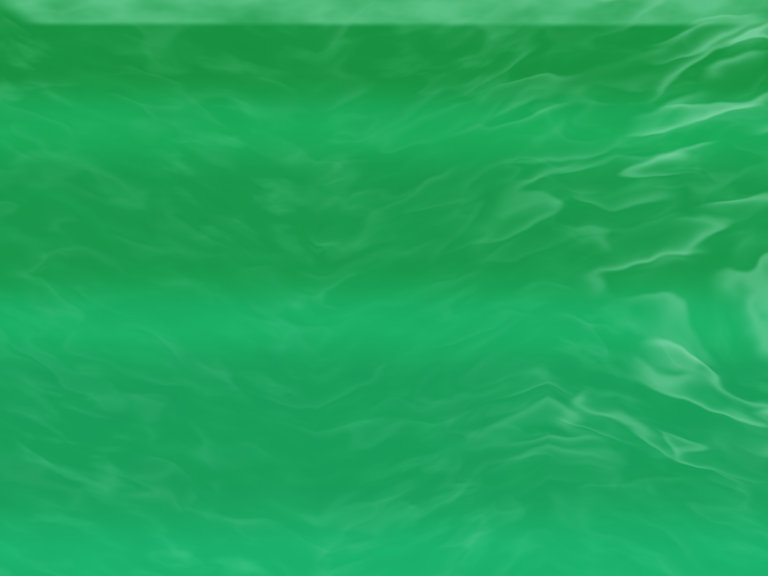
This texture is drawn by a Shadertoy shader. Its source:

```glsl
// Glossy green plastic film with soft horizontal bands and pale creases.

const vec3 DEEP_GREEN   = vec3(0.095, 0.575, 0.260);
const vec3 DARK_GREEN   = vec3(0.098, 0.598, 0.300);
const vec3 MID_GREEN    = vec3(0.100, 0.622, 0.355);
const vec3 LEAF_GREEN   = vec3(0.105, 0.660, 0.350);
const vec3 BRIGHT_GREEN = vec3(0.105, 0.682, 0.395);
const vec3 MINT_GREEN   = vec3(0.105, 0.698, 0.430);
const vec3 STRIP_GREEN  = vec3(0.310, 0.730, 0.480);
const vec3 SHEEN        = vec3(0.500, 0.830, 0.650);

vec2 gradientAt(vec2 cell) {
    vec3 h = fract(cell.xyx * vec3(0.1031, 0.1030, 0.0973));
    h += dot(h, h.yzx + 33.33);
    float angle = 6.28318 * fract((h.x + h.y) * h.z);
    return vec2(cos(angle), sin(angle));
}

// Gradient noise, roughly -0.7 to 0.7
float gradientNoise(vec2 p) {
    vec2 i = floor(p), f = fract(p);
    vec2 u = f * f * f * (f * (f * 6.0 - 15.0) + 10.0);
    vec2 e = vec2(0.0, 1.0);
    float low  = mix(dot(gradientAt(i), f),
                     dot(gradientAt(i + e.yx), f - e.yx), u.x);
    float high = mix(dot(gradientAt(i + e.xy), f - e.xy),
                     dot(gradientAt(i + e.yy), f - e.yy), u.x);
    return mix(low, high, u.y);
}

float fbm(vec2 p) {
    float sum = 0.0, amplitude = 0.6;
    for (int i = 0; i < 4; i++) {
        sum += amplitude * gradientNoise(p);
        p = mat2(1.6, 1.1, -1.1, 1.6) * p + 7.3;
        amplitude *= 0.5;
    }
    return sum;
}

// Smooth vertical sequence of bands
vec3 bandColor(float y) {
    vec3 c = mix(MINT_GREEN, MID_GREEN, smoothstep(0.03, 0.17, y));
    c = mix(c, BRIGHT_GREEN, smoothstep(0.34, 0.43, y));
    c = mix(c, DARK_GREEN, smoothstep(0.44, 0.55, y));
    c = mix(c, LEAF_GREEN, smoothstep(0.68, 0.77, y));
    return mix(c, DEEP_GREEN, smoothstep(0.79, 0.87, y));
}

// Lean of the folds: falling at the left, rising in the middle,
// fanning out at the right
float foldHeight(vec2 p) {
    float fan = mix(-0.3, 0.17, smoothstep(0.35, 0.6, p.y));
    float left = -0.28 * min(p.x - 0.55, 0.0);
    float middle = 0.32 * clamp(p.x - 0.55, 0.0, 0.4);
    return p.y + left - middle - fan * max(p.x - 0.95, 0.0)
         - 2.0 * left;
}

// Noise contour with one crisp side and one fading side
float crease(float n, float crisp, float fade) {
    return smoothstep(-crisp, crisp, n) * exp(-max(n, 0.0) / fade);
}

// Scattered crease segments; coverage sets how many survive
float creaseLayer(vec2 fold, vec2 scale, float crisp, float fade,
                  float coverage, float seed) {
    vec2 q = fold * scale + seed;
    float n = gradientNoise(q + 0.22 * gradientNoise(q * 2.3 + 4.0));
    float gate = gradientNoise(q * vec2(0.9, 0.7) + seed * 1.7);
    return crease(n, crisp, fade)
         * smoothstep(0.0, 0.25, gate + coverage);
}

void mainImage(out vec4 fragColor, in vec2 fragCoord) {
    vec2 p = fragCoord / iResolution.y;
    float x = fragCoord.x / iResolution.x;

    // Bands with a slight sag
    float sag = 0.012 * gradientNoise(p * vec2(1.5, 3.0));
    vec3 color = bandColor(p.y + sag);

    // Warped fold space
    vec2 warp = vec2(fbm(p * 4.0 + 2.0), fbm(p * 5.0 + 11.0));
    vec2 fold = vec2(p.x, foldHeight(p)) + warp * vec2(0.06, 0.035);

    // Cloudy wrinkles in patches over the whole film
    float cloud = fbm(fold * vec2(9.0, 24.0) + 3.0);
    float patches = smoothstep(0.0, 0.35, gradientNoise(p * 4.0 + 8.0));
    float sheen = 0.42 * max(cloud - 0.04, 0.0) * (0.25 + patches);
    color *= 1.0 + 0.05 * cloud;

    // Faint short creases, then crisp bright ones crowding the right side
    float right = smoothstep(0.52, 0.85, x) * smoothstep(0.1, 0.3, p.y);
    for (int i = 0; i < 5; i++) {
        float seed = 5.7 + 13.1 * float(i);
        sheen += 0.15 * creaseLayer(fold, vec2(6.5, 16.0), 0.09, 0.13,
                                    -0.10, seed);
        sheen += 0.85 * right * creaseLayer(fold, vec2(3.6, 13.0), 0.06,
                                            0.085, -0.07, seed + 31.0);
    }

    // Pale mottled strip along the top edge
    float strip = smoothstep(0.952, 0.964, p.y + 0.2 * sag)
                * smoothstep(0.0, 0.04, x + p.y - 0.98);
    float mottle = 0.9 + 1.1 * fbm(p * vec2(7.0, 14.0) + 19.0);
    color = mix(color, STRIP_GREEN, strip * clamp(mottle, 0.3, 1.15));

    color = mix(color, SHEEN, clamp(sheen, 0.0, 0.85));
    fragColor = vec4(color, 1.0);
}
```
